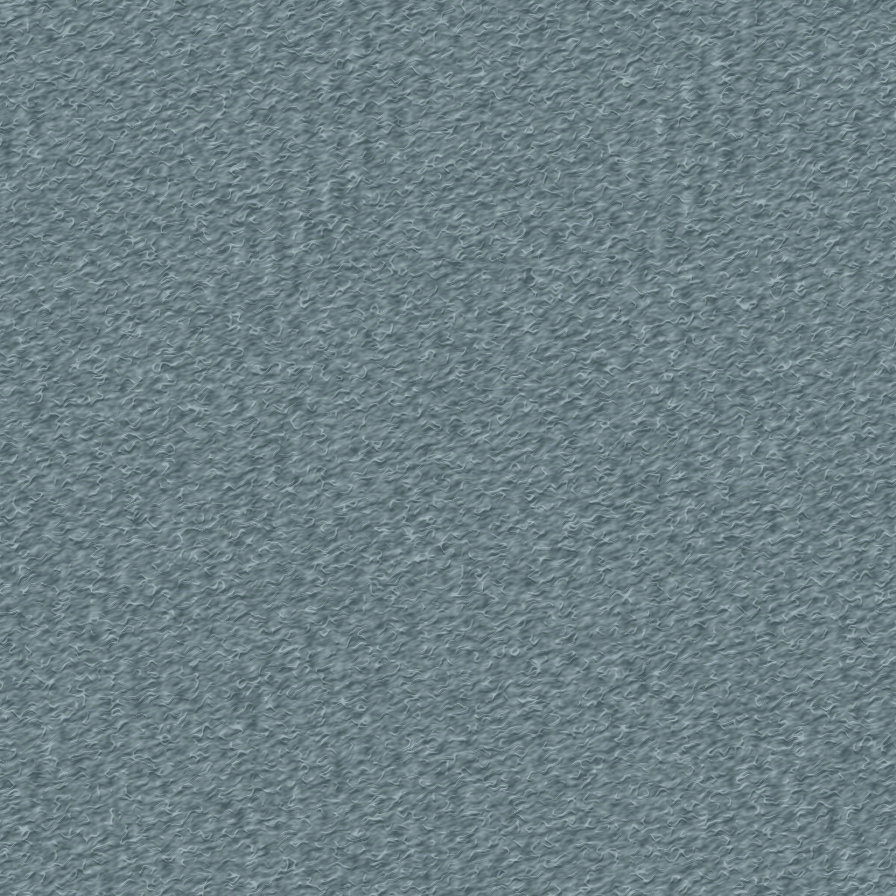
This texture is drawn by a three.js fragment shader. Its source:

```glsl
#define BASE_COLOR vec3(0.424, 0.498, 0.518)
#define PATCH_SCALE vec2(62.0, 165.0)
#define STRAND_SCALE vec2(64.0, 130.0)
#define GRAIN_SCALE vec2(150.0, 310.0)
#define PATCH_SLOPE 0.36
#define STRAND_SLOPE 0.22
#define PATCH_DEPTH 0.20
#define STRAND_LIGHT 0.13
#define STRAND_SHADE 0.10
#define GRAIN_DEPTH 0.12
#define TINT_DEPTH 0.022

varying vec2 vUv;

float hash(vec2 p) {
  return fract(sin(dot(p, vec2(127.1, 311.7))) * 43758.5453);
}

// Height that a random slope at a lattice corner adds at an offset from it
float cornerHeight(vec2 cell, vec2 offset) {
  float angle = 6.28318 * hash(cell);
  return dot(vec2(cos(angle), sin(angle)), offset);
}

float gradientNoise(vec2 p) {
  vec2 cell = floor(p);
  vec2 f = fract(p);
  vec2 w = f * f * f * (f * (f * 6.0 - 15.0) + 10.0);
  vec2 e = vec2(1.0, 0.0);
  float low = mix(cornerHeight(cell, f), cornerHeight(cell + e.xy, f - e.xy), w.x);
  float high = mix(cornerHeight(cell + e.yx, f - e.yx), cornerHeight(cell + e.xx, f - e.xx), w.x);
  return mix(low, high, w.y);
}

// Tilts horizontal features so that they climb to the right
vec2 climb(vec2 p, float slope) {
  return vec2(p.x, p.y - slope * p.x);
}

// Thin wavy fibres along the zero lines of the noise, broken into short pieces
float strands(vec2 p) {
  vec2 q = climb(p, STRAND_SLOPE) * STRAND_SCALE;
  q.y += 0.5 * gradientNoise(p * 110.0 + 9.0);
  float line = 1.0 - smoothstep(0.0, 0.15, abs(gradientNoise(q + 31.0)));
  float pieces = smoothstep(-0.15, 0.2, gradientNoise(q * 0.8 + 57.0));
  return line * pieces;
}

void main() {
  // Slight bending of the weave
  vec2 p = vUv;
  p.y += 0.003 * gradientNoise(vUv * 70.0 + 3.0);

  // Soft slanted patches and fine grain
  float patches = gradientNoise(climb(p, PATCH_SLOPE) * PATCH_SCALE + 17.0);
  float grain = gradientNoise(climb(p, STRAND_SLOPE) * GRAIN_SCALE + 71.0);
  float bands = gradientNoise(climb(p, 0.5) * vec2(9.0, 30.0) + 5.0);

  // Lit fibres with a shadow just below
  float fibre = strands(p);
  float shadow = strands(p + vec2(-0.0008, 0.0028)) * (1.0 - fibre);

  float tone = PATCH_DEPTH * patches + GRAIN_DEPTH * grain + 0.03 * bands;
  tone += STRAND_LIGHT * fibre - STRAND_SHADE * shadow;
  tone = clamp(tone, -0.14, 0.2);

  // Faint shift between green and blue
  float tint = TINT_DEPTH * gradientNoise(vUv * 190.0 + 43.0);
  gl_FragColor = vec4(BASE_COLOR + tone + tint * vec3(-0.4, 0.5, -0.8), 1.0);
}
```
